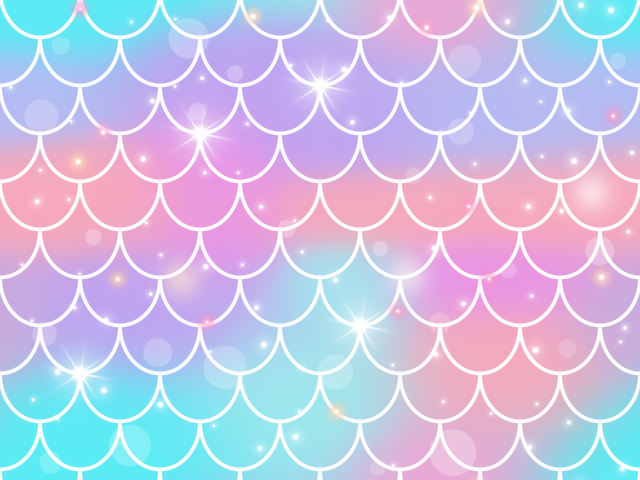
Give the GLSL for this pattern, as a WebGL 2 fragment shader.

```glsl
#version 300 es
precision highp float;
// Seamless white-outlined mermaid scales over a pastel rainbow with sparkles.

uniform vec2 u_resolution;
out vec4 fragColor;

vec4 hash4(vec2 cell) {
    vec4 h = fract(cell.xyxy * vec4(0.1031, 0.1030, 0.0973, 0.1099));
    h += dot(h, h.wzxy + 33.33);
    return fract((h.xxyz + h.yzzw) * h.zywx);
}

// Shortest offset on the wrapping canvas, in canvas heights.
vec2 wrapped(vec2 offset, float aspect) {
    return (fract(offset + 0.5) - 0.5) * vec2(aspect, 1.0);
}

// Adds one periodic colour cloud to a weighted sum.
void cloud(inout vec4 sum, vec2 uv, vec2 center, vec2 size, vec3 color) {
    vec2 d = sin(3.14159 * (uv - center)) / (3.14159 * size);
    sum += vec4(color, 1.0) * exp(-dot(d, d));
}

vec3 rainbow(vec2 uv) {
    vec3 cyan = vec3(0.34, 0.93, 0.96), aqua = vec3(0.63, 0.91, 0.93);
    vec3 lilac = vec3(0.75, 0.64, 0.94), orchid = vec3(0.91, 0.57, 0.92);
    vec3 salmon = vec3(0.97, 0.66, 0.73), pink = vec3(0.95, 0.64, 0.83);
    vec3 periwinkle = vec3(0.71, 0.73, 0.95), mauve = vec3(0.78, 0.68, 0.86);
    vec4 sum = vec4(mauve, 1.0) * 0.02;
    cloud(sum, uv, vec2(0.05, 0.99), vec2(0.17, 0.10), cyan);
    cloud(sum, uv, vec2(0.15, 0.12), vec2(0.17, 0.10), cyan);
    cloud(sum, uv, vec2(0.46, 0.18), vec2(0.13, 0.13), aqua);
    cloud(sum, uv, vec2(0.54, 0.40), vec2(0.08, 0.08), aqua);
    cloud(sum, uv, vec2(0.02, 0.81), vec2(0.11, 0.07), periwinkle);
    cloud(sum, uv, vec2(0.38, 0.85), vec2(0.14, 0.08), lilac);
    cloud(sum, uv, vec2(0.52, 0.74), vec2(0.12, 0.09), lilac);
    cloud(sum, uv, vec2(0.79, 0.77), vec2(0.16, 0.10), periwinkle);
    cloud(sum, uv, vec2(0.70, 0.01), vec2(0.11, 0.10), pink);
    cloud(sum, uv, vec2(0.34, 0.59), vec2(0.09, 0.13), orchid);
    cloud(sum, uv, vec2(0.12, 0.58), vec2(0.17, 0.08), salmon);
    cloud(sum, uv, vec2(0.56, 0.56), vec2(0.12, 0.06), salmon);
    cloud(sum, uv, vec2(0.86, 0.57), vec2(0.19, 0.08), salmon);
    cloud(sum, uv, vec2(0.22, 0.34), vec2(0.16, 0.11), lilac);
    cloud(sum, uv, vec2(0.78, 0.42), vec2(0.13, 0.07), orchid);
    cloud(sum, uv, vec2(0.80, 0.23), vec2(0.13, 0.13), salmon);
    cloud(sum, uv, vec2(0.98, 0.34), vec2(0.08, 0.10), mauve);
    return sum.rgb / sum.a;
}

// Distance to the elliptical outlines: 8 scales across, 10 rows down.
float scaleEdge(vec2 uv, float aspect) {
    float down = (1.0 - uv.y) * 10.0 - 0.78;
    vec2 axes = vec2(aspect / 16.0, 0.1);
    float nearest = 1.0;
    for (float i = 0.0; i < 2.0; i++) {
        float row = floor(down) - i;
        float x = fract(uv.x * 8.0 + 0.5 * (1.0 - mod(row, 2.0))) - 0.5;
        vec2 p = vec2(x * aspect / 8.0, (down - row) * 0.1);
        float k = length(p / axes);
        float d = abs(k - 1.0) * k / max(length(p / (axes * axes)), 0.001);
        nearest = min(nearest, d);
    }
    return nearest;
}

// Scatters glows (kind 0), translucent discs (1) or bright dots (2).
void scatter(inout vec3 color, vec2 uv, vec2 grid, int kind, float aspect) {
    float px = 1.0 / u_resolution.y;
    for (int j = -1; j <= 1; j++)
    for (int i = -1; i <= 1; i++) {
        vec2 cell = mod(floor(uv * grid) + vec2(i, j), grid);
        vec4 h = hash4(cell + 17.0 + 31.0 * float(kind));
        vec4 g = hash4(cell + 151.0 + 43.0 * float(kind));
        float d = length(wrapped(uv - (cell + 0.1 + 0.8 * h.xy) / grid, aspect));
        vec3 warm = mix(vec3(1.0, 0.55, 0.75), vec3(1.0, 0.78, 0.6), step(0.5, g.y));
        if (kind == 0 && h.z < 0.4) {
            vec3 tint = mix(vec3(1.0), vec3(1.0, 0.88, 0.74), g.y);
            color = mix(color, tint, 0.6 * exp(-d * d / 0.0016));
        } else if (kind == 1 && h.z < 0.72) {
            float r = mix(0.016, 0.049, h.w * h.w);
            float disc = 1.0 - smoothstep(r - px, r + px, d);
            color = mix(color, vec3(1.0), disc * mix(0.16, 0.30, g.x));
        } else if (kind == 2 && h.z < 0.65) {
            float r = mix(0.003, 0.007, h.w * h.w);
            float glowing = step(0.86, g.x);
            color = mix(color, warm, glowing * 0.75 * exp(-d * d / 0.00025));
            color = mix(color, vec3(1.0), 0.35 * exp(-d * d / (6.0 * r * r)));
            color = mix(color, vec3(1.0), 0.95 * exp(-pow(d / r, 4.0)));
        }
    }
}

// Radiant star with eight fine rays.
float star(vec2 p) {
    float d = length(p), a = atan(p.y, p.x + 0.00001) + 0.2;
    float rays = pow(abs(cos(4.0 * a)), 24.0) * (0.7 + 0.3 * cos(2.0 * a));
    float light = exp(-d * d / 0.0002) + 0.45 * exp(-d * d / 0.0022);
    return min(light + 0.9 * rays * exp(-d * d / 0.0020), 1.0);
}

void main() {
    vec2 uv = gl_FragCoord.xy / u_resolution;
    float aspect = u_resolution.x / u_resolution.y, px = 1.0 / u_resolution.y;
    vec3 color = rainbow(uv);
    scatter(color, uv, vec2(4.0, 3.0), 0, aspect);
    scatter(color, uv, vec2(6.0, 5.0), 1, aspect);
    float edge = scaleEdge(uv, aspect);
    color = mix(color, vec3(0.99), 1.0 - smoothstep(0.0039 - px * 0.7, 0.0039 + px * 0.7, edge));
    scatter(color, uv, vec2(14.0, 10.0), 2, aspect);
    // Stars sit on points where scales meet.
    for (float i = 0.0; i < 4.0; i++) {
        float odd = mod(i, 2.0), late = floor(i / 2.0);
        vec2 cusp = vec2(4.0 - 1.5 * odd + late * (0.5 - 2.0 * odd), 1.78 + odd + 5.0 * late);
        vec2 center = vec2(cusp.x / 8.0, 1.0 - cusp.y / 10.0);
        color = mix(color, vec3(1.0), star(wrapped(uv - center, aspect)));
    }
    fragColor = vec4(color, 1.0);
}
```
